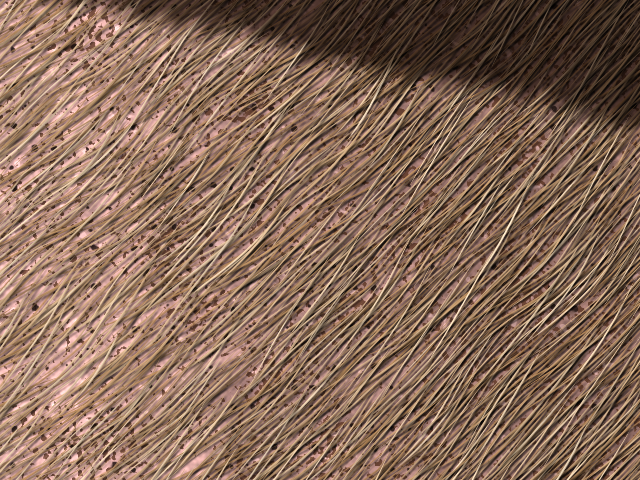
Reproduce this texture procedurally as a Shadertoy shader.

```glsl
#define HAIR_LAYERS 9
#define HAIR_LENGTH 0.36
#define HAIR_GAP 0.022
#define HAIR_WIDTH 0.0017
#define HAIR_ANGLE 0.58
#define ANGLE_SPREAD 0.42
#define SPECK_SCALE 75.0
#define PINK_SKIN vec3(1.0, 0.77, 0.75)
#define DUSKY_SKIN vec3(0.60, 0.45, 0.42)
#define GOLD_HAIR vec3(0.68, 0.51, 0.33)
#define PALE_HAIR vec3(0.98, 0.90, 0.78)
#define SHADE_TINT vec3(0.42, 0.38, 0.35)

vec2 hash2(vec2 p) {
    vec3 h = fract(p.xyx * vec3(0.1031, 0.1030, 0.0973));
    h += dot(h, h.yzx + 33.33);
    return fract((h.xx + h.yz) * h.zy);
}

float cornerSlope(vec2 cell, vec2 offset) {
    return dot(hash2(cell) * 2.0 - 1.0, offset);
}

// Gradient noise, roughly -0.7 to 0.7
float noise(vec2 p) {
    vec2 i = floor(p), f = fract(p);
    vec2 u = f * f * f * (f * (f * 6.0 - 15.0) + 10.0);
    vec2 e = vec2(1.0, 0.0);
    float low = mix(cornerSlope(i, f), cornerSlope(i + e, f - e), u.x);
    float high = mix(cornerSlope(i + e.yx, f - e.yx), cornerSlope(i + 1.0, f - 1.0), u.x);
    return 1.4 * mix(low, high, u.y);
}

vec2 rotate(vec2 p, float a) {
    float c = cos(a), s = sin(a);
    return vec2(c * p.x + s * p.y, c * p.y - s * p.x);
}

// Mottled skin with brown flakes, dark pores and moist glints
vec3 skin(vec2 p, float dusk, float pixel) {
    vec3 color = mix(PINK_SKIN, DUSKY_SKIN, dusk);
    color *= 1.0 + 0.22 * noise(p * 9.0) + 0.20 * noise(p * 38.0) + 0.16 * noise(p * 110.0);

    float flakes = noise(p * SPECK_SCALE) + 0.5 * noise(p * SPECK_SCALE * 2.1)
                 + 0.45 * noise(p * 7.0 + 4.0) + 0.16 * dusk;
    color = mix(color, vec3(0.36, 0.21, 0.14), 0.8 * smoothstep(0.22, 0.46, flakes));

    float glint = noise(p * 60.0 + 31.0) + 0.6 * noise(p * 14.0 + 9.0);
    color += vec3(0.20, 0.18, 0.19) * smoothstep(0.38, 0.65, glint);

    vec2 grid = p * 24.0, cell = floor(grid);
    vec2 seed = hash2(cell + 17.0);
    vec2 away = (fract(grid) - 0.25 - 0.5 * seed) / 24.0;
    float radius = mix(0.002, 0.0075, seed.x * seed.x) * step(0.5, seed.y);
    float edge = length(away) + 0.003 * noise(p * 130.0);
    float pore = 1.0 - smoothstep(radius - pixel, radius + pixel, edge);
    return mix(color, vec3(0.13, 0.08, 0.07), 0.85 * pore * step(0.001, radius));
}

// One coat of curved, tapering hairs with soft shadows beneath them
void addHairs(inout vec3 color, vec2 p, float layer, float dusk, float pixel) {
    float depth = layer / float(HAIR_LAYERS - 1);
    float turn = fract(layer * 0.618) - 0.3;
    vec2 q = rotate(p, HAIR_ANGLE + ANGLE_SPREAD * turn) + layer * 3.7;
    float nearest = floor(q.y / HAIR_GAP);
    for (int k = -3; k <= 3; k++) {
        float row = nearest + float(k);
        float along = q.x / HAIR_LENGTH + hash2(vec2(row, layer + 50.0)).x;
        vec2 id = vec2(floor(along), row) + layer * 37.0;
        vec2 r = hash2(id + 300.0), s = hash2(id + 471.0);
        float t = fract(along) - 0.5;
        float path = (row + r.y) * HAIR_GAP
                   + 0.11 * (s.x - 0.5) * t + 0.17 * (s.y - 0.4) * t * t;
        float reach = mix(0.24, 0.5, r.x);
        float taper = 1.0 - smoothstep(0.45 * reach, reach, abs(t));
        float width = HAIR_WIDTH * mix(0.65, 1.25, s.y) * taper;
        float side = q.y - path;

        float shadow = 1.0 - smoothstep(0.0, 0.005, abs(side + 0.005));
        color *= 1.0 - mix(0.26, 0.42, dusk) * shadow * taper;

        float cover = clamp((width - abs(side)) / pixel + 0.5, 0.0, 1.0);
        cover *= smoothstep(0.0, 0.25, taper);
        float shine = clamp(0.15 + 0.45 * depth + 0.8 * (s.x - 0.5) - 0.8 * abs(t), 0.0, 1.0);
        vec3 hair = mix(GOLD_HAIR, PALE_HAIR, shine);
        hair *= 0.9 + 0.2 * r.y + 0.12 * clamp(side / HAIR_WIDTH, -1.0, 1.0);
        color = mix(color, hair, cover * mix(0.7, 0.96, depth));
    }
}

void mainImage(out vec4 fragColor, in vec2 fragCoord) {
    vec2 p = fragCoord / iResolution.y;
    float pixel = 1.0 / iResolution.y;
    float dusk = smoothstep(0.0, 1.15, p.x + 0.12 * p.y + 0.15 * noise(p * 3.0));
    vec3 color = skin(p, dusk, pixel);

    // The coat grows steeper toward the right
    vec2 flow = p - vec2(0.0, 0.12 * p.x * p.x);
    flow += 0.018 * vec2(noise(p * 3.5), noise(p * 3.5 + 20.0));
    for (int i = 0; i < HAIR_LAYERS; i++) {
        addHairs(color, flow, float(i), dusk, pixel);
    }

    // Cast shadow across the top, ragged along the hair direction
    vec2 streak = rotate(p, HAIR_ANGLE + 0.2) * vec2(8.0, 60.0);
    float border = 1.03 - 0.22 * p.x + 0.035 * noise(streak) + 0.02 * noise(p * 5.0);
    float lit = 1.0 - smoothstep(-0.025, 0.035, p.y - border);
    color *= mix(SHADE_TINT, vec3(1.0), lit);
    fragColor = vec4(clamp(color, 0.0, 1.0), 1.0);
}
```
